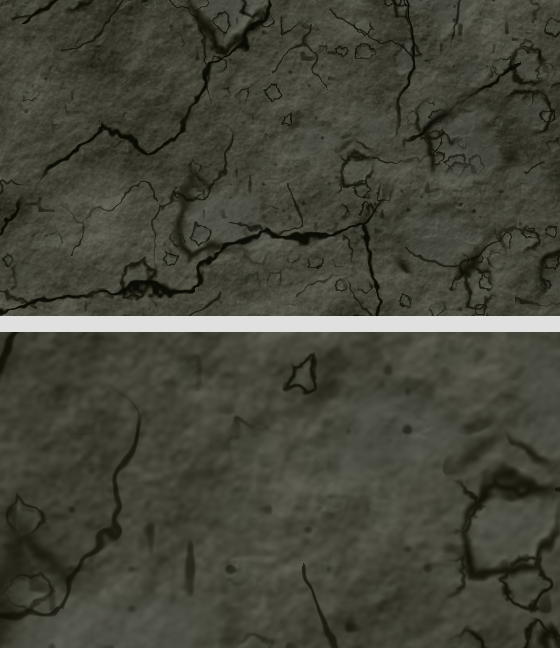
Top, the full canvas; bottom, a detail of the centre.
This texture is drawn by a Shadertoy shader. Its source:

```glsl
// Dry olive-grey mud with half-buried angular stones and jagged dark cracks.
// A height field of noise and scattered polygons is lit from its slope;
// cracks follow warped Voronoi borders, and stains mottle the tone.

#define BASE_TONE 0.262
#define RELIEF_GAIN 0.030
#define STAIN_GAIN 0.17
#define GRAIN_GAIN 0.075
#define STONE_LIFT 0.030
#define STONE_SIZE 0.42
#define CRACK_CELL 0.58
#define CRACK_WIDTH 0.0085
#define LIGHT_DIR vec2(0.45, -0.85)
#define TAU 6.2832

float hash(vec2 p) {
    vec3 q = fract(p.xyx * 0.1031);
    q += dot(q, q.yzx + 33.33);
    return fract((q.x + q.y) * q.z);
}

vec2 hash2(vec2 p) {
    return vec2(hash(p), hash(p + vec2(71.0, 37.0)));
}

float noise(vec2 p) {
    vec2 c = floor(p), f = fract(p);
    f = f * f * (3.0 - 2.0 * f);
    return mix(mix(hash(c), hash(c + vec2(1, 0)), f.x),
               mix(hash(c + vec2(0, 1)), hash(c + vec2(1, 1)), f.x), f.y);
}

vec2 noise2(vec2 p) {
    return vec2(noise(p), noise(p + vec2(53.0, 19.0))) - 0.5;
}

// Octaves of equal slope, from broad lumps down to grit
float roughGround(vec2 p) {
    float height = 0.0, freq = 5.0;
    for (int i = 0; i < 6; i++) {
        height += (noise(p * freq + float(i) * 17.0) - 0.5) / freq;
        p = mat2(0.8, 0.6, -0.6, 0.8) * p;
        freq *= 1.95;
    }
    return height;
}

// Signed distance to scattered irregular polygons, denser to the right
float stoneDistance(vec2 p, float size, float seed) {
    p += size * (0.16 * noise2(p * 5.0 / size) + 0.05 * noise2(p * 17.0 / size));
    vec2 cell = floor(p / size);
    float nearest = size;
    for (int k = 0; k < 9; k++) {
        vec2 id = cell + vec2(k % 3 - 1, k / 3 - 1);
        vec2 key = id + seed + 40.0;
        vec2 center = (id + 0.5 + 0.5 * (hash2(key) - 0.5)) * size;
        float chance = mix(0.13, 0.68, smoothstep(0.45, 1.2, center.x));
        if (hash(key + 11.0) > chance) continue;
        float radius = size * mix(0.18, 0.36, hash(key + 23.0));
        float d = -size;
        for (int side = 0; side < 6; side++) {
            vec2 r = hash2(key + float(side) * 5.0 + 90.0);
            float angle = TAU * (float(side) + 0.7 * r.x) / 6.0;
            d = max(d, dot(p - center, vec2(cos(angle), sin(angle))) - radius * (0.7 + 0.5 * r.y));
        }
        nearest = min(nearest, d);
    }
    return nearest;
}

// x: height, y: stone cover, z: shaded gap around stones
vec3 surface(vec2 p) {
    float rise = 0.0, cover = 0.0, gap = 0.0, size = STONE_SIZE;
    float broken = smoothstep(0.42, 0.72, noise(p * 8.0 + 5.0));
    for (int i = 0; i < 3; i++) {
        float d = stoneDistance(p, size, float(i) * 29.0);
        float inside = smoothstep(0.0, 0.12 * size, -d);
        rise += 0.10 * size * inside;
        cover = max(cover, inside * (1.0 - 0.3 * float(i)));
        gap = max(gap, broken * smoothstep(0.065 * size, 0.0, abs(d - 0.01 * size)));
        size *= 0.42;
    }
    return vec3(roughGround(p) * (1.0 - 0.4 * cover) + rise, cover, gap);
}

// Dark lines along some borders of a warped Voronoi mesh
float cracks(vec2 p, float size, float width, float share) {
    p += 0.13 * noise2(p * 5.0) + 0.035 * noise2(p * 19.0) + 0.012 * noise2(p * 65.0);
    vec2 cell = floor(p / size), first = vec2(9.0), second = vec2(9.0);
    vec2 firstId = cell, secondId = cell;
    for (int k = 0; k < 25; k++) {
        vec2 id = cell + vec2(k % 5 - 2, k / 5 - 2);
        vec2 offset = id + hash2(id + 130.0) - p / size;
        if (dot(offset, offset) < dot(first, first)) {
            second = first; secondId = firstId;
            first = offset; firstId = id;
        } else if (dot(offset, offset) < dot(second, second)) {
            second = offset; secondId = id;
        }
    }
    float d = size * dot(0.5 * (first + second), normalize(second - first));
    float open = step(hash(firstId + secondId + 210.0), share);
    float w = width * (0.25 + 1.1 * noise(p * 13.0));
    float edge = 1.0 / iResolution.y;
    return open * smoothstep(w + edge, w * 0.3, d) * smoothstep(0.15, 0.4, noise(p * 6.0 + 31.0));
}

void mainImage(out vec4 fragColor, in vec2 fragCoord) {
    vec2 p = fragCoord / iResolution.y;

    // Slope lighting
    vec2 e = vec2(0.003, 0.0);
    vec3 ground = surface(p);
    vec2 slope = vec2(surface(p + e.xy).x, surface(p + e.yx).x) - ground.x;
    float light = clamp(-dot(slope / e.x, LIGHT_DIR), -3.5, 2.2);

    // Stains, grit and pits
    float stain = 0.6 * noise(p * 3.2 + 7.0) + 0.4 * noise(p * 9.0 + 2.0) - 0.5;
    float grit = 0.5 * noise(p * 75.0) + 0.5 * noise(p * 150.0) - 0.5;
    float pits = smoothstep(0.80, 0.95, noise(p * 48.0 + 9.0)) * smoothstep(0.45, 0.75, noise(p * 6.0 + 60.0));

    float tone = BASE_TONE + RELIEF_GAIN * light + STONE_LIFT * ground.y;
    tone += (STAIN_GAIN * stain + GRAIN_GAIN * grit) * (1.0 - 0.5 * ground.y);
    tone *= (1.0 - 0.45 * pits) * (1.0 - 0.68 * ground.z);

    // Wide and hairline cracks
    float wide = cracks(p, CRACK_CELL, CRACK_WIDTH, 0.5);
    float fine = cracks(p + 3.7, CRACK_CELL * 0.4, CRACK_WIDTH * 0.4, 0.28);
    tone = mix(tone, 0.035, max(0.95 * wide, 0.65 * fine));
    tone = clamp(tone, 0.025, 0.40);

    // Olive tint, greyer on stone
    float tint = mix(0.046, 0.036, ground.y) * smoothstep(-0.04, 0.13, tone);
    fragColor = vec4(tone, tone * 1.008, max(tone - tint, 0.0), 1.0);
}
```
